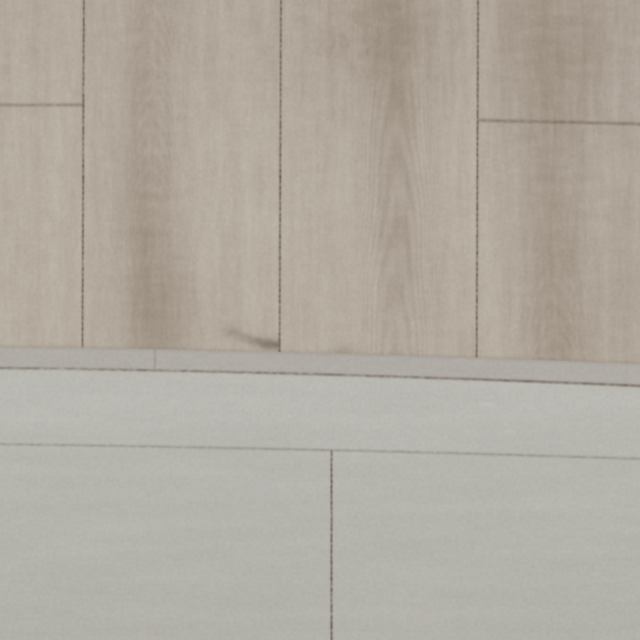
Write a WebGL 2 fragment shader that draws this texture.

```glsl
#version 300 es
precision highp float;
// Pale wood planks meeting a grey trim strip and grey floor boards.
uniform vec2 u_resolution;
out vec4 outColor;

const vec3 WOOD = vec3(0.736, 0.701, 0.656);
const vec3 WOOD_DARK = vec3(0.582, 0.532, 0.474);
const vec3 TRIM = vec3(0.688, 0.671, 0.647);
const vec3 BOARD = vec3(0.718, 0.715, 0.690);
const vec3 SEAM = vec3(0.410, 0.365, 0.315);
const float PLANK_WIDTH = 0.308;
const float FIRST_SEAM = 0.130;

vec2 gradientAt(vec2 cell) {
  vec2 h = vec2(dot(cell, vec2(127.1, 311.7)), dot(cell, vec2(269.5, 183.3)));
  return fract(sin(h) * 43758.5) * 2.0 - 1.0;
}

float gradientNoise(vec2 p) {
  vec2 i = floor(p), f = p - i;
  vec2 s = f * f * f * (f * (f * 6.0 - 15.0) + 10.0);
  vec2 e = vec2(1.0, 0.0);
  float low = mix(dot(gradientAt(i), f), dot(gradientAt(i + e), f - e), s.x);
  float high = mix(dot(gradientAt(i + e.yx), f - e.yx), dot(gradientAt(i + 1.0), f - 1.0), s.x);
  return mix(low, high, s.y);
}

float fbm(vec2 p) {
  float sum = 0.0, amp = 0.6;
  for (int i = 0; i < 4; i++) {
    sum += amp * gradientNoise(p);
    p = p * 2.03 + 17.3;
    amp *= 0.55;
  }
  return sum;
}

// Soft bell around zero
float bell(float d, float width) {
  return exp(-d * d / (width * width));
}

float blob(vec2 p, vec2 center, vec2 size) {
  vec2 q = (p - center) / size;
  return exp(-dot(q, q));
}

// Soft-edged step, 1 above the edge
float above(float d) {
  return smoothstep(-0.0018, 0.0018, d);
}

// Seam strength broken into small uneven dots along its length
float dotted(float along, float wear) {
  return 0.58 + 0.09 * sin(along * 740.0) + 0.45 * wear;
}

// Nested arches of growth rings opening downwards, from -1 to 1
float arches(vec2 p, vec2 apex, float bend, float rings) {
  vec2 q = p - apex;
  q.x += 0.010 * gradientNoise(p * vec2(12.0, 8.0));
  float depth = -q.y - bend * q.x * q.x + 0.03 * fbm(p * vec2(18.0, 9.0));
  return sin(depth * rings);
}

vec3 woodColor(vec2 p) {
  float plank = floor((p.x - FIRST_SEAM) / PLANK_WIDTH);
  vec2 g = p + plank * vec2(3.7, 1.9);
  float streak = fbm(g * vec2(30.0, 2.4));
  float fiber = fbm(g * vec2(85.0, 16.0));
  float ripple = gradientNoise(g * vec2(16.0, 70.0));
  float fleck = gradientNoise(g * vec2(120.0, 75.0));
  float wander = 0.025 * gradientNoise(g * vec2(2.0, 4.0));

  // Dark heart of each plank
  float heart = 0.24 * bell(p.x - 0.237 - wander, 0.050) + 0.30 * blob(p, vec2(0.235, 0.60), vec2(0.045, 0.19));
  heart += 0.18 * blob(p, vec2(0.27, 0.50), vec2(0.07, 0.08));
  heart += 0.32 * bell(p.x - 0.620, 0.046) * (1.0 - 0.35 * smoothstep(0.62, 0.45, p.y));
  heart += 0.26 * blob(p, vec2(0.59, 0.95), vec2(0.10, 0.14));
  heart += 0.38 * bell(p.x - 0.865 - wander, 0.065) + 0.12 * blob(p, vec2(0.85, 0.92), vec2(0.08, 0.10));
  heart += 0.14 * smoothstep(0.78, 1.0, p.x) + 0.10 * smoothstep(0.70, 1.0, p.y);

  // Growth rings along the hearts
  float rings = arches(p, vec2(0.620, 0.88), 170.0, 62.0) * bell(p.x - 0.620, 0.050) * smoothstep(0.91, 0.84, p.y);
  rings += 0.6 * arches(p, vec2(0.237, 0.98), 60.0, 230.0) * bell(p.x - 0.237, 0.032) * smoothstep(0.55, 0.75, p.y);
  rings += 0.6 * arches(p, vec2(0.865, 0.62), 45.0, 200.0) * bell(p.x - 0.865, 0.045) * smoothstep(0.62, 0.55, p.y);
  float knot = bell(fbm(p * vec2(17.0, 15.0)), 0.06) * blob(p, vec2(0.55, 0.93), vec2(0.055, 0.055));

  float dark = 0.15 + heart + 0.36 * streak + 0.24 * fiber + 0.13 * ripple * (0.4 + heart * 1.8);
  dark += 0.09 * rings + 0.18 * knot + 0.08 * fleck;
  vec3 color = mix(WOOD, WOOD_DARK, clamp(dark, -0.1, 0.85));
  float rosy = smoothstep(0.55, 1.0, p.x) * smoothstep(0.55, 0.95, p.y);
  return color + rosy * vec3(0.001, -0.002, 0.003);
}

void main() {
  vec2 p = gl_FragCoord.xy / u_resolution;
  float wear = gradientNoise(p * 110.0) + 0.5 * gradientNoise(p * 23.0);
  float trimTop = 0.459 - 0.015 * p.x - 0.012 * p.x * p.x;
  float trimBottom = 0.425 - 0.012 * p.x - 0.016 * p.x * p.x;
  float boardEdge = 0.306 - 0.013 * p.x - 0.010 * p.x * p.x;

  // Planks with their seams and end joints
  vec3 wood = woodColor(p);
  float slantedX = p.x - FIRST_SEAM - 0.004 * (p.y - 0.75);
  float seamOffset = abs(fract(slantedX / PLANK_WIDTH + 0.5) - 0.5) * PLANK_WIDTH;
  wood = mix(wood, SEAM, dotted(p.y, wear) * bell(seamOffset, 0.0021));
  float endJoint = 0.8 * bell(p.y - 0.836, 0.0032) * above(FIRST_SEAM - p.x);
  endJoint += bell(p.y - 0.812 + 0.022 * (p.x - 0.746), 0.0032) * above(p.x - 0.746);
  wood = mix(wood, SEAM, (0.42 + 0.3 * wear) * endJoint);

  // Stain in the corner by the trim
  float stainLine = p.y - 0.461 - 0.25 * max(0.425 - p.x, 0.0) + 0.006 * gradientNoise(p * 60.0);
  float stain = bell(stainLine, 0.008) * smoothstep(0.345, 0.430, p.x) * above(0.438 - p.x);
  stain += 0.5 * blob(p, vec2(0.362, 0.484), vec2(0.014, 0.012)) * (0.6 + 1.3 * gradientNoise(p * 70.0));
  stain += 0.30 * blob(p, vec2(0.535, 0.452), vec2(0.025, 0.007));
  wood = mix(wood, SEAM, 0.62 * clamp(stain, 0.0, 1.0));

  // Grey boards with faint horizontal grain
  vec3 board = BOARD + 0.024 * fbm(p * vec2(4.0, 36.0)) + 0.010 * bell(p.y - 0.37, 0.05);
  board -= 0.026 * (1.0 - p.y / 0.43) * vec3(0.8, 0.9, 1.0);
  board = mix(board, SEAM, (0.23 + 0.20 * wear) * bell(p.y - boardEdge, 0.0026));
  board = mix(board, SEAM, (dotted(p.y, wear) + 0.04) * bell(p.x - 0.518, 0.0021) * above(boardEdge - p.y));
  float glint = bell(p.y - 0.326, 0.003) + 0.6 * bell(p.y - 0.368, 0.003);
  board += 0.05 * glint * bell(p.x - 0.77, 0.045) * smoothstep(-0.2, 0.4, gradientNoise(p * vec2(50.0, 20.0)));

  // Trim strip between them
  vec3 trim = TRIM + 0.018 * fbm(p * vec2(6.0, 60.0));
  trim = mix(trim, SEAM, 0.18 * bell(p.x - 0.242, 0.0022));
  vec3 color = mix(board, mix(trim, wood, above(p.y - trimTop)), above(p.y - trimBottom));
  color = mix(color, SEAM, 0.12 * bell(p.y - trimTop, 0.0035));
  float gap = 0.38 + 0.18 * smoothstep(0.3, 0.9, p.x) + 0.40 * wear;
  color = mix(color, SEAM, gap * bell(p.y - trimBottom, 0.0026));

  // Fine surface mottling
  color += 0.022 * gradientNoise(p * 170.0) + 0.016 * fbm(p * 55.0);
  outColor = vec4(clamp(color, 0.0, 1.0), 1.0);
}
```
